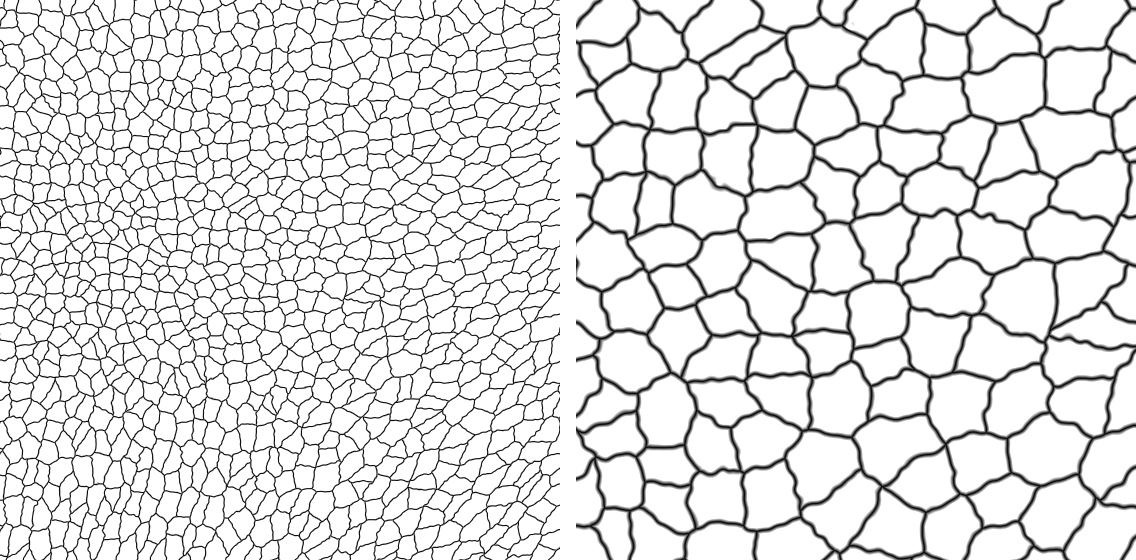
Left, the full canvas; right, a detail of the centre.
Reproduce this pattern procedurally as a three.js fragment shader.

```glsl
// Thin, slightly ragged black cell walls on white: a warped Voronoi net.
varying vec2 vUv;

vec2 hash2(vec2 p) {
  p = vec2(dot(p, vec2(127.1, 311.7)), dot(p, vec2(269.5, 183.3)));
  return fract(sin(p) * 43758.545);
}

float gradientDot(vec2 corner, vec2 offset) {
  return dot(hash2(corner) * 2.0 - 1.0, offset);
}

float gradientNoise(vec2 p) {
  vec2 i = floor(p), f = fract(p);
  vec2 u = f * f * f * (f * (f * 6.0 - 15.0) + 10.0);
  vec2 e = vec2(1.0, 0.0);
  return mix(mix(gradientDot(i, f), gradientDot(i + e, f - e), u.x),
             mix(gradientDot(i + e.yx, f - e.yx), gradientDot(i + 1.0, f - 1.0), u.x), u.y);
}

vec2 noise2(vec2 p) {
  return vec2(gradientNoise(p), gradientNoise(p + 57.3));
}

// Canvas position to cell space, where cells measure about one unit.
vec2 cellSpace(vec2 p) {
  // Ragged walls: gentle bends plus fine jags
  p += 0.006 * noise2(p * 42.0) + 0.004 * noise2(p * 105.0 + 13.0);

  // Smaller cells left of the centre
  vec2 r = p - vec2(0.2, 0.56);
  vec2 q = p + 0.5 * r / sqrt(1.0 + dot(r, r) / 0.0625);

  // Cells stretched along the rising diagonal toward the lower right
  vec2 along = vec2(0.707, 0.707), across = vec2(0.707, -0.707);
  float s = dot(p - 0.5, along), t = dot(p - 0.5, across);
  float m = max(t + 0.1, 0.0);
  q += across * 0.35 * m * m - along * 0.34 * s * smoothstep(-0.1, 0.45, t);
  return q * 25.0 + 7.0;
}

vec2 seedOffset(vec2 cell) {
  return 0.5 + 0.86 * (hash2(cell) - 0.5);
}

// Distance to the nearest wall, in canvas units.
float wallDistance(vec2 p) {
  vec2 q = cellSpace(p);
  float e = 0.0005;
  mat2 jacobian = mat2((cellSpace(p + vec2(e, 0.0)) - q) / e,
                       (cellSpace(p + vec2(0.0, e)) - q) / e);
  vec2 base = floor(q), f = fract(q);

  // Nearest seed
  vec2 nearest = vec2(0.0), nearestCell = vec2(0.0);
  float best = 100.0;
  for (int y = -1; y <= 1; y++) {
    for (int x = -1; x <= 1; x++) {
      vec2 cell = vec2(float(x), float(y));
      vec2 d = cell + seedOffset(base + cell) - f;
      if (dot(d, d) < best) {
        best = dot(d, d);
        nearest = d;
        nearestCell = cell;
      }
    }
  }

  // Bisectors to its neighbours, scaled back to the canvas
  float dist = 1.0;
  for (int y = -2; y <= 2; y++) {
    for (int x = -2; x <= 2; x++) {
      vec2 cell = nearestCell + vec2(float(x), float(y));
      vec2 d = cell + seedOffset(base + cell) - f;
      vec2 gap = d - nearest;
      if (dot(gap, gap) > 0.00001) {
        vec2 n = normalize(gap);
        float stretch = max(length(n * jacobian), 4.0);
        dist = min(dist, dot(0.5 * (nearest + d), n) / stretch);
      }
    }
  }
  return dist;
}

void main() {
  float ink = clamp(1.06 - wallDistance(vUv) * 530.0, 0.0, 1.0);
  gl_FragColor = vec4(vec3(1.0 - 0.95 * ink), 1.0);
}
```
